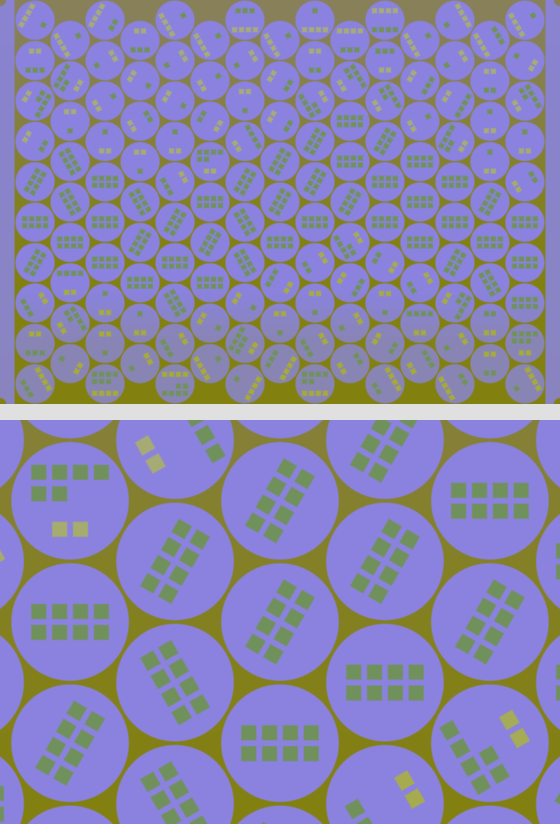
Top, the full canvas; bottom, a detail of the centre.
Reproduce this pattern procedurally as a WebGL 2 fragment shader.

```glsl
#version 300 es
precision highp float;
// Honeycomb of lavender discs on olive, each stamped with turned rows of small square marks.
#define COLUMNS 15.0
#define PITCH 0.1
#define COLUMN_STEP 0.0866
#define DISC_RADIUS 0.0485
#define MARK_STEP 0.0172
#define MARK_HALF 0.0059
#define OUTER_ROW 0.0235
#define INNER_ROW 0.0058
#define PANEL_HALF 0.657
#define CORNER_NOTCH 0.015
#define SOFTNESS 1.1

uniform vec2 u_resolution;
out vec4 fragColor;

const vec3 LAVENDER = vec3(0.54, 0.51, 0.87);
const vec3 DUSK = vec3(0.535, 0.52, 0.71);
const vec3 OLIVE = vec3(0.51, 0.50, 0.06);
const vec3 KHAKI = vec3(0.53, 0.50, 0.35);
const vec3 GREEN = vec3(0.44, 0.57, 0.36);
const vec3 PALE_YELLOW = vec3(0.65, 0.67, 0.48);
const vec3 DEEP_YELLOW = vec3(0.65, 0.67, 0.22);

float hash(vec2 cell, float seed) {
  return fract(sin(dot(cell, vec2(127.1, 311.7)) + seed * 74.7) * 43758.5);
}

float fill(float dist) {
  float w = SOFTNESS / u_resolution.y;
  return 1.0 - smoothstep(-w, w, dist);
}

// Distance to a row of square marks whose first mark is at slot "first"
float markRow(vec2 p, float count, float first, float y) {
  if (count < 0.5) return 1.0;
  float slot = clamp(round(p.x / MARK_STEP - first), 0.0, count - 1.0) + first;
  vec2 d = abs(p - vec2(slot * MARK_STEP, y)) - MARK_HALF;
  return length(max(d, 0.0)) + min(max(d.x, d.y), 0.0) - 0.0003;
}

float centredRow(vec2 p, float count, float y) {
  return markRow(p, count, 0.5 - 0.5 * count, y);
}

// Nearest disc: xy is its centre, zw its column and half-row
vec4 nearestDisc(vec2 p) {
  vec4 best = vec4(9.0);
  float middle = 0.5 * (COLUMNS - 1.0);
  float guess = round(p.x / COLUMN_STEP) + middle;
  for (float k = -1.0; k <= 1.0; k++) {
    float column = clamp(guess + k, 0.0, COLUMNS - 1.0);
    float odd = mod(column, 2.0);
    float top = 0.5 * PITCH * (1.0 + odd);
    float row = clamp(round((p.y - top) / PITCH), 0.0, 9.0 - odd);
    vec2 centre = vec2((column - middle) * COLUMN_STEP, top + row * PITCH);
    if (distance(p, centre) < distance(p, best.xy))
      best = vec4(centre, column, 2.0 * row + odd);
  }
  return best;
}

// Number of green marks on a mixed disc
float greenCount(float pick) {
  if (pick < 0.46) return 1.0;
  if (pick < 0.62) return 2.0;
  if (pick < 0.77) return 3.0;
  if (pick < 0.85) return 4.0;
  return pick < 0.95 ? 6.0 : 7.0;
}

void main() {
  // Height is one unit, y runs downward, x is centred
  vec2 p = vec2(gl_FragCoord.x - 0.5 * u_resolution.x,
                u_resolution.y - gl_FragCoord.y) / u_resolution.y;
  float halfWidth = 0.5 * u_resolution.x / u_resolution.y;

  // Ground and side strips
  vec3 ground = mix(KHAKI, OLIVE, smoothstep(0.0, 0.72, p.y));
  vec3 stripColour = mix(LAVENDER, DUSK, 0.3 + 0.45 * p.y);
  vec2 toCorner = vec2(halfWidth - abs(p.x), min(p.y, 1.0 - p.y));
  float strip = max(PANEL_HALF - abs(p.x), CORNER_NOTCH - length(toCorner));
  vec3 colour = mix(ground, stripColour, fill(strip));

  // Discs, dimmer toward the bottom
  vec4 disc = nearestDisc(p);
  vec2 q = p - disc.xy;
  vec3 discColour = mix(LAVENDER, DUSK, smoothstep(0.70, 0.86, p.y));
  colour = mix(colour, discColour, fill(length(q) - DISC_RADIUS));

  // Turn each disc by a multiple of sixty degrees
  float angle = floor(hash(disc.zw, 1.0) * 6.0) * 1.0471976;
  float c = cos(angle), s = sin(angle);
  q = mat2(c, s, -s, c) * q;

  // A zigzag band, three discs deep, carries full blocks of eight
  float bandCentre = min(9.0 + abs(disc.z - 1.0), 7.0 + abs(disc.z - 9.0));
  float green, yellow = 1.0;
  if (abs(disc.w - bandCentre) < 2.5) {
    green = min(centredRow(q, 4.0, -0.5 * MARK_STEP), centredRow(q, 4.0, 0.5 * MARK_STEP));
  } else {
    float count = greenCount(hash(disc.zw, 2.0));
    float rim = abs(disc.w - 9.0);
    bool longYellow = rim > 8.5 || (rim > 7.5 && hash(disc.zw, 3.0) < 0.5);
    green = min(centredRow(q, min(count, 4.0), -OUTER_ROW),
                markRow(q, max(count - 4.0, 0.0), -1.5, -INNER_ROW));
    yellow = centredRow(q, longYellow ? 4.0 : 2.0, OUTER_ROW);
  }
  colour = mix(colour, GREEN, fill(green));
  vec3 yellowColour = mix(PALE_YELLOW, DEEP_YELLOW, smoothstep(0.25, 0.9, p.y));
  colour = mix(colour, yellowColour, fill(yellow));

  fragColor = vec4(colour, 1.0);
}
```
